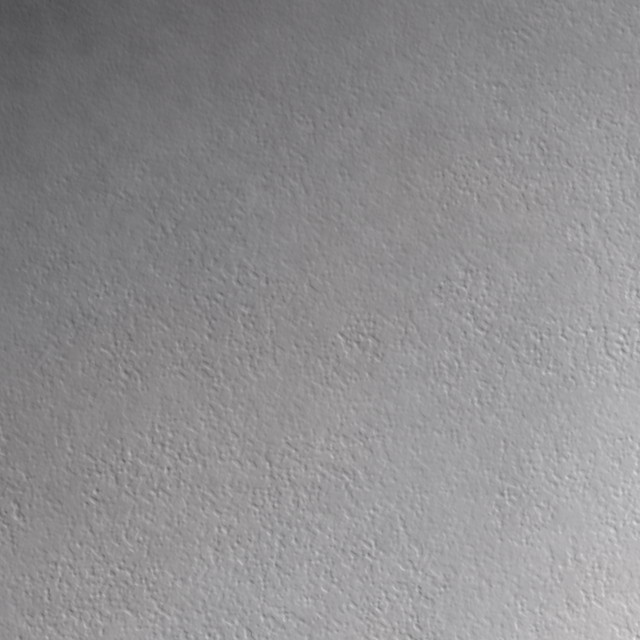
This texture is drawn by a Shadertoy shader. Its source:

```glsl
// Painted plaster wall in soft grey light, brightening toward the lower right.
// A height field of fine grain, lumps and scattered nubs is shaded by its
// slope along the light direction, over a smooth diagonal gradient.

float hash(vec2 p) {
    vec3 q = fract(vec3(p.xyx) * 0.1031);
    q += dot(q, q.yzx + 33.33);
    return fract((q.x + q.y) * q.z);
}

float noise(vec2 p) {
    vec2 i = floor(p), f = fract(p);
    f = f * f * f * (f * (f * 6.0 - 15.0) + 10.0);
    return mix(mix(hash(i), hash(i + vec2(1, 0)), f.x),
               mix(hash(i + vec2(0, 1)), hash(i + vec2(1, 1)), f.x), f.y);
}

float fbm(vec2 p) {
    float sum = 0.0, amp = 0.5;
    for (int i = 0; i < 4; i++) {
        sum += amp * noise(p);
        p = mat2(0.8, 0.6, -0.6, 0.8) * p * 2.03 + 17.0;
        amp *= 0.5;
    }
    return sum;
}

// Sparse oval nubs, one candidate per cell
float nubs(vec2 p, float cells, float density) {
    vec2 g = p * cells, id = floor(g);
    float height = 0.0;
    for (int y = -1; y <= 1; y++)
    for (int x = -1; x <= 1; x++) {
        vec2 c = id + vec2(x, y);
        vec2 d = g - c - 0.1 - 0.8 * vec2(hash(c + 3.1), hash(c + 71.7));
        float a = 0.35 + 1.6 * (hash(c + 29.3) - 0.5);
        d = mat2(cos(a), -sin(a), sin(a), cos(a)) * d;
        d.y *= 0.6 + 0.4 * hash(c + 47.9);
        float radius = 0.17 + 0.15 * hash(c + 13.7);
        float present = smoothstep(0.0, 0.08, density - hash(c + 91.3));
        height += present * radius * 3.5 * exp(-dot(d, d) / (radius * radius));
    }
    return height;
}

// Relief of the wall; rough is the local strength of the plaster texture
float relief(vec2 p, float rough) {
    vec2 q = mat2(0.94, -0.34, 0.34, 0.94) * p;
    float coarse = noise(q * vec2(95.0, 75.0) + 200.0);
    float medium = noise(mat2(0.8, 0.6, -0.6, 0.8) * p * 160.0 + 300.0);
    float fine = noise(q * vec2(270.0, 215.0) + 500.0);
    float lumps = smoothstep(0.4, 0.9, 0.55 * coarse + 0.45 * medium);
    return lumps * rough * 1.0 + medium * (0.16 + 0.16 * rough)
         + fine * (0.17 + 0.12 * rough)
         + nubs(p, 85.0, 0.04 + 0.35 * rough) * (0.25 + 0.6 * rough);
}

void mainImage(out vec4 fragColor, in vec2 fragCoord) {
    vec2 p = fragCoord / iResolution.xy;

    // Broad light: dark upper left, pale lower right
    float light = 0.378 + 0.175 * p.x + 0.19 * (1.0 - p.y);
    light += 0.03 * smoothstep(0.75, 1.0, p.x) * smoothstep(1.0, 0.6, p.y);
    light -= 0.03 * smoothstep(0.4, 0.0, length(p - vec2(0.0, 1.0)));
    light -= 0.015 * smoothstep(0.75, 1.0, p.y) * smoothstep(0.9, 0.4, p.x);
    light -= 0.025 * smoothstep(0.8, 1.2, p.x + 0.5 - 0.5 * p.y) * (1.0 - p.y);

    // Shallow waviness left by the trowel
    light += 0.025 * (fbm(p * 9.0 + 9.0) - 0.47);
    light += 0.045 * (fbm(p * 38.0 + 55.0) - 0.47);

    // Texture grows rougher toward the lower right, in patches
    float reach = smoothstep(-0.1, 1.15, 0.5 * p.x + 1.0 - p.y);
    float patches = smoothstep(0.2, 0.75, fbm(p * 11.0 + 31.0));
    float rough = clamp(reach * (0.5 + 0.75 * patches), 0.08, 1.0);

    // Slope along the light gives lit and shaded flanks
    vec2 toLight = vec2(-0.82, -0.57) * 0.0012;
    float slope = relief(p - toLight, rough) - relief(p + toLight, rough);
    float shade = clamp(slope * 0.14, -0.16, 0.13);

    // Faint drifting warm and cool tints
    float tint = fbm(p * 3.0 + 70.0) - 0.47;
    vec3 wall = vec3(light + shade);
    wall += vec3(0.003, -0.003, 0.004) + tint * vec3(0.006, 0.0, -0.012);
    fragColor = vec4(clamp(wall, 0.0, 1.0), 1.0);
}
```
